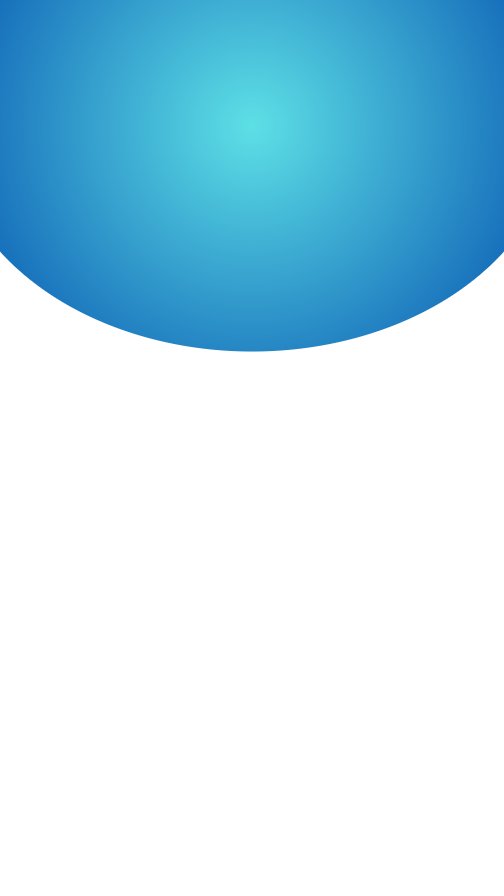
This background is drawn by a Shadertoy shader. Its source:

```glsl
// Lengths are in canvas widths, measured from the top edge.
const vec2 DOME_CENTER = vec2(0.5, 0.2495);
const vec2 DOME_RADII = vec2(0.602, 0.448);
const vec3 GLOW_COLOR = vec3(0.365, 0.878, 0.902);
const vec3 DEEP_COLOR = vec3(0.0, 0.290, 0.678);
const vec3 PAPER_COLOR = vec3(1.0);

// First-order signed distance to an ellipse, negative inside
float ellipseDistance(vec2 p, vec2 radii) {
    float scaled = length(p / radii);
    float slope = length(p / (radii * radii));
    return scaled * (scaled - 1.0) / max(slope, 1e-4);
}

void mainImage(out vec4 fragColor, in vec2 fragCoord) {
    float pixel = 1.0 / iResolution.x;
    vec2 position = vec2(fragCoord.x, iResolution.y - fragCoord.y) * pixel;
    vec2 p = position - DOME_CENTER;

    // Circular glow that reaches the corner of the dome's bounding box
    float fade = clamp(length(p) / length(DOME_RADII), 0.0, 1.0);
    vec3 domeColor = mix(GLOW_COLOR, DEEP_COLOR, fade);

    // Dome over paper with a one-pixel soft edge
    float edge = ellipseDistance(p, DOME_RADII);
    float coverage = clamp(0.5 - edge / pixel, 0.0, 1.0);
    fragColor = vec4(mix(PAPER_COLOR, domeColor, coverage), 1.0);
}
```
